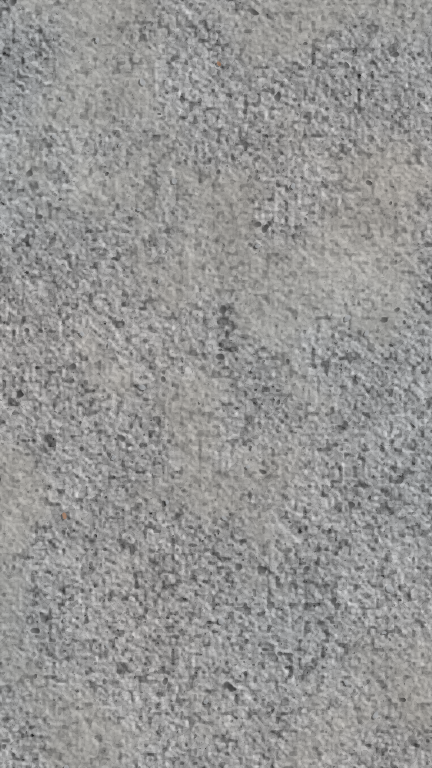
Reproduce this texture procedurally as a WebGL 1 fragment shader.

```glsl
precision highp float;
uniform vec2 u_resolution;

const vec2 LIGHT = vec2(0.8, 0.6);

vec2 hash2(vec2 p) {
  vec3 q = fract(p.xyx * vec3(0.1031, 0.1030, 0.0973));
  q += dot(q, q.yzx + 33.33);
  return fract((q.xx + q.yz) * q.zy);
}

float noise(vec2 p) {
  vec2 i = floor(p), f = fract(p);
  f = f * f * (3.0 - 2.0 * f);
  float low = mix(hash2(i).x, hash2(i + vec2(1.0, 0.0)).x, f.x);
  float high = mix(hash2(i + vec2(0.0, 1.0)).x, hash2(i + 1.0).x, f.x);
  return mix(low, high, f.y);
}

float fbm(vec2 p) {
  float sum = 0.0, weight = 0.5;
  for (int i = 0; i < 4; i++) {
    sum += weight * noise(p);
    p = mat2(1.6, 1.2, -1.2, 1.6) * p + 17.3;
    weight *= 0.5;
  }
  return sum / 0.9375;
}

// Height of the gritty surface, with faint worn ridges
float height(vec2 p) {
  float ridge = 1.0 - smoothstep(0.0, 0.05, abs(fbm(p * 9.0 + 4.0) - 0.5));
  ridge *= smoothstep(0.5, 0.65, noise(p * 4.0 + 8.0));
  return 0.6 * noise(p * 130.0) + 0.45 * noise(p * 67.0 + 5.0) + 0.12 * ridge;
}

// Angular grains: x = random tone, y = closeness to a gap
vec2 grains(vec2 p) {
  vec2 cell = floor(p);
  float nearest = 9.0, second = 9.0, tone = 0.0;
  for (int j = -1; j <= 1; j++)
    for (int i = -1; i <= 1; i++) {
      vec2 id = cell + vec2(i, j);
      float d = length(p - id - hash2(id));
      if (d < nearest) {
        second = nearest;
        nearest = d;
        tone = hash2(id + 71.0).x;
      } else second = min(second, d);
    }
  return vec2(tone, 1.0 - smoothstep(0.0, 0.3, second - nearest));
}

// Sparse ragged ovals: x = cover, y = position towards the light, z = random
vec3 scatter(vec2 p, float freq, float share, float size) {
  float ragged = 0.8 * (noise(p * 110.0) - 0.5);
  p *= freq;
  vec2 cell = floor(p);
  vec3 found = vec3(0.0);
  for (int j = -1; j <= 1; j++)
    for (int i = -1; i <= 1; i++) {
      vec2 id = cell + vec2(i, j);
      vec2 place = hash2(id + freq), kind = hash2(id + freq + 31.0);
      if (kind.x > share) continue;
      vec2 d = p - id - place;
      float r = size * (0.45 + 0.75 * hash2(id + 53.0).y);
      float a = 6.2832 * kind.y;
      vec2 turned = mat2(cos(a), sin(a), -sin(a), cos(a)) * d;
      float e = length(turned * vec2(1.0, 1.5)) / r + ragged;
      float cover = 1.0 - smoothstep(0.65, 1.15, e);
      if (cover > found.x) found = vec3(cover, dot(d, LIGHT) / r, kind.x / share);
    }
  return found;
}

void main() {
  vec2 p = gl_FragCoord.xy / u_resolution.x;

  // Broad worn patches are paler and smoother
  float worn = smoothstep(0.42, 0.68, fbm(p * 4.5 + 2.0));
  float rough = mix(1.1, 0.65, worn);
  float tone = 0.598 + 0.025 * worn + 0.12 * (fbm(p * 11.0 + 40.0) - 0.5);

  // Lit grit, grain tones and dark crevices
  vec2 grain = grains(p * 88.0 + 0.8 * noise(p * 60.0));
  float relief = height(p) - height(p + LIGHT * 0.006);
  float crevice = smoothstep(0.6, 0.88, noise(p * 95.0 + 23.0));
  tone += rough * (0.3 * relief + 0.1 * (grain.x - 0.5));
  tone -= rough * (0.04 * grain.y + 0.16 * crevice - 0.02);

  // Specks, pits and a few larger holes with a lit far edge
  vec3 speck = scatter(p, 40.0, 0.25, 0.16);
  vec3 pit = scatter(p, 10.0, 0.25, 0.1);
  vec3 hole = scatter(p, 3.0, 0.15, 0.05);
  tone -= speck.x * (0.14 + 0.08 * speck.y) * rough;
  tone = mix(tone, 0.33 - 0.14 * pit.y, 0.8 * pit.x);
  tone = mix(tone, 0.25 - 0.12 * hole.y, 0.9 * hole.x);

  vec3 color = tone * mix(vec3(0.997, 1.0, 1.003), vec3(1.006, 1.0, 0.98), worn);
  color *= 1.0 + vec3(0.03, 0.0, -0.02) * (noise(p * 3.0 + 60.0) - 0.5);

  // Pale pebbles with a cast shadow, a rare one rusty
  vec3 shadow = scatter(p + LIGHT * 0.005, 12.0, 0.14, 0.1);
  vec3 pebble = scatter(p, 12.0, 0.14, 0.1);
  vec3 stone = mix(vec3(0.64, 0.65, 0.66), vec3(0.62, 0.46, 0.36), step(0.93, pebble.z));
  color *= 1.0 - 0.35 * shadow.x * (1.0 - pebble.x);
  color = mix(color, stone + 0.07 * pebble.y + 0.1 * relief, 0.8 * pebble.x);

  gl_FragColor = vec4(clamp(color, 0.08, 0.86), 1.0);
}
```
